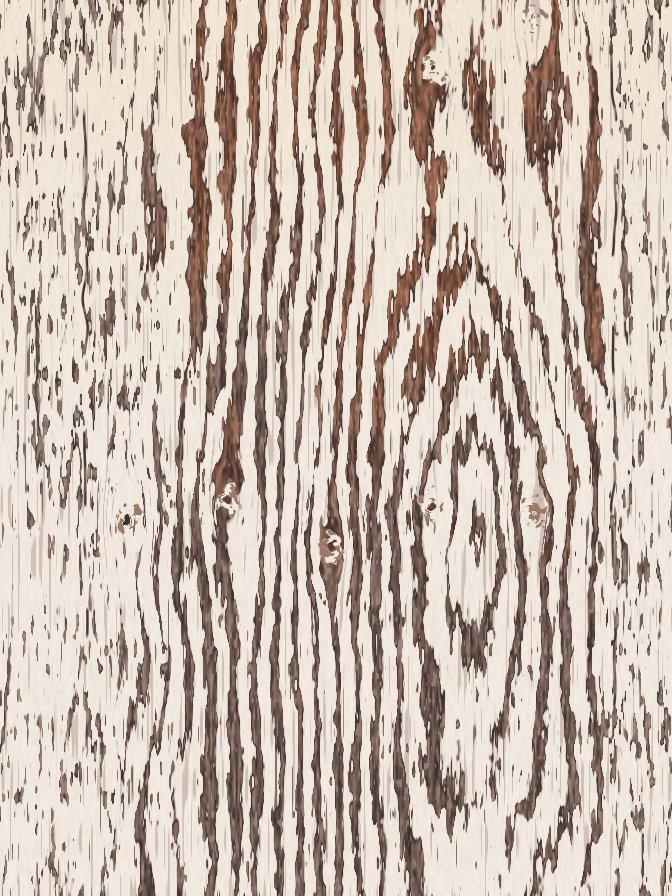
A Shadertoy shader for this texture:

```glsl
// Weathered plywood: cream paint flaking off dark, knotty vertical wood grain.
#define RINGS 40.0                    // grain bands per canvas height
#define BAND 0.34                     // mean bare share of each band
#define RAGGED 0.38                   // tooth depth on the torn band edge
#define EYE vec2(0.535, 0.41)         // centre of the oval grain figure
#define KNOT_SIZE 0.013
#define PAINT vec3(0.948, 0.916, 0.877)
#define WORN vec3(0.79, 0.73, 0.69)
#define ASH vec3(0.64, 0.56, 0.52)
#define GREY_WOOD vec3(0.43, 0.35, 0.32)
#define RUST_WOOD vec3(0.51, 0.34, 0.26)
#define SHADOW vec3(0.25, 0.18, 0.17)

float hash(vec2 p) {
    return fract(sin(dot(p, vec2(127.1, 311.7))) * 43758.5453);
}

float noise(vec2 p) {
    vec2 i = floor(p), f = fract(p);
    f = f * f * (3.0 - 2.0 * f);
    return mix(mix(hash(i), hash(i + vec2(1, 0)), f.x),
               mix(hash(i + vec2(0, 1)), hash(i + vec2(1, 1)), f.x), f.y);
}

// Five knots in a middle row, two near the top
vec2 knotCentre(float i) {
    float row = floor(i / 5.0);
    return vec2(0.143 + 0.113 * mod(i, 5.0) + 0.34 * row,
                0.42 + 0.03 * sin(2.3 * i) + 0.53 * row);
}

// Growth rings: ovals round the eye that straighten into wavy vertical lines
float ringPhase(vec2 p) {
    vec2 d = p - EYE;
    float rise = 0.04 * tanh(5.0 * d.y) + 0.11 * d.y;
    float sway = mix(0.13, 0.060, smoothstep(0.10, 0.25, p.x));
    float warp = sway * (noise(p * vec2(7.0, 2.6)) - 0.5)
               + 0.022 * (noise(p * vec2(17.0, 8.0) + 5.0) - 0.5)
               + 0.007 * (noise(p * vec2(45.0, 26.0)) - 0.5);
    return RINGS * (length(vec2(d.x, rise)) + warp);
}

void mainImage(out vec4 fragColor, in vec2 fragCoord) {
    vec2 p = fragCoord / iResolution.y;

    // Knots push the grain aside
    vec2 q = p;
    float knotDist = 1.0, knotId = 0.0;
    for (float i = 0.0; i < 7.0; i++) {
        vec2 d = p - knotCentre(i);
        vec2 s = d / vec2(0.024, 0.045);
        q.x -= 0.75 * d.x * exp(-dot(s, s));
        float r = length(d * vec2(1.0, 0.8));
        if (r < knotDist) { knotDist = r; knotId = i; }
    }
    knotDist += 0.010 * (noise(p * 120.0) - 0.5) + 0.006 * (noise(p * 260.0) - 0.5);
    float keep = smoothstep(KNOT_SIZE * 0.9, KNOT_SIZE * 1.1, knotDist);

    // Fibres and the fully figured middle of the board
    float fibre = noise(q * vec2(290.0, 55.0));
    float fine = noise(q * vec2(500.0, 110.0) + 3.0);
    float core = smoothstep(0.09, 0.23, p.x) * (1.0 - smoothstep(0.665, 0.69, p.x));

    // Bare bands: each fibre tears at its own height, one side more ragged
    float tear = noise(q * vec2(290.0, 24.0) + 60.0) - 0.5;
    float g = fract(ringPhase(q + vec2(0.0, 0.045 * tear))) - 0.5;
    vec2 axis = abs(p - EYE) / vec2(0.045, 0.25);
    float width = BAND + 0.62 * (noise(q * vec2(26.0, 8.0) + 9.0) - 0.5)
                - 0.42 * (1.0 - core) - 0.12 * smoothstep(0.85, 1.0, p.y)
                - 0.22 * exp(-axis.x * axis.x) * smoothstep(0.5, 1.2, axis.y);
    float torn = RAGGED * (fibre - 0.5) * smoothstep(-0.12, 0.12, g)
               + 0.13 * (fine - 0.5);
    float depth = 0.5 * width - abs(g) + torn;
    float bare = smoothstep(-0.02, 0.02, depth) * keep;

    // Small flakes, dense beside the figured part
    float flake = 0.45 * noise(q * vec2(220.0, 36.0) + 17.0) + 0.30 * fibre
                + 0.25 * fine + 0.18 * (noise(p * vec2(9.0, 6.0)) - 0.5);
    float limit = mix(0.642, 0.785, core);
    bare = max(bare, smoothstep(limit - 0.012, limit + 0.012, flake) * keep);
    depth = max(depth, flake - limit);

    // Broken seams near both sides
    for (float i = 0.0; i < 2.0; i++) {
        float bend = 0.006 * (noise(vec2(p.y * 30.0, i * 9.0)) - 0.5);
        float s = abs(p.x - 0.095 - 0.59 * i + bend);
        float broken = smoothstep(0.42, 0.55, noise(vec2(i * 7.0, p.y * 26.0)));
        bare = max(bare, broken * (1.0 - smoothstep(0.0006, 0.0022, s)));
    }

    // Paint with hairline cracks and worn rims
    vec3 paint = PAINT * (0.975 + 0.04 * fine);
    paint *= mix(vec3(1.0), vec3(1.0, 0.985, 0.95), smoothstep(0.5, 1.0, p.y));
    float crack = smoothstep(0.76, 0.86, noise(q * vec2(430.0, 16.0) + 31.0));
    float rim = smoothstep(-0.05, -0.01, depth) * keep;
    paint = mix(paint, WORN, max(0.85 * crack, 0.55 * rim));
    float split = smoothstep(0.89, 0.94, noise(q * vec2(420.0, 22.0) + 71.0));
    paint = mix(paint, GREY_WOOD, 0.85 * split);

    // Wood: rusty above, grey below and beside, streaked light and dark
    float mottle = noise(p * vec2(16.0, 8.0) + 40.0);
    float warm = core * smoothstep(0.40, 0.95, p.y + 0.6 * (mottle - 0.4));
    vec3 wood = mix(GREY_WOOD, RUST_WOOD, warm);
    wood = mix(wood, ASH, 0.40 * (1.0 - core));
    float streak = 0.6 * noise(q * vec2(420.0, 36.0) + 11.0)
                 + 0.4 * noise(q * vec2(500.0, 120.0) + 23.0);
    wood *= 0.42 + 1.10 * streak;
    wood = mix(wood, ASH, 0.70 * smoothstep(0.70, 0.85, fine));
    float edge = 1.0 - smoothstep(0.02, 0.10, depth);
    wood = mix(wood, SHADOW, 0.85 * edge * smoothstep(0.25, 0.60, 1.0 - fibre));
    vec3 color = mix(paint, wood, bare);

    // Knots: chipped tan crust round a small dark heart
    float crust = noise(vec2(knotDist * 420.0, 3.0 * fibre)) * noise(p * 170.0 + 7.0);
    crust = smoothstep(0.32, 0.42, crust) * (1.0 - keep);
    color = mix(color, mix(RUST_WOOD, WORN, 0.35), crust);
    float heart = KNOT_SIZE * (0.5 * hash(vec2(knotId, 4.0)) - 0.05);
    float hole = 1.0 - smoothstep(heart - 0.001, heart + 0.001, knotDist);
    color = mix(color, mix(SHADOW, RUST_WOOD, 0.6 * fine), hole);

    fragColor = vec4(color, 1.0);
}
```
